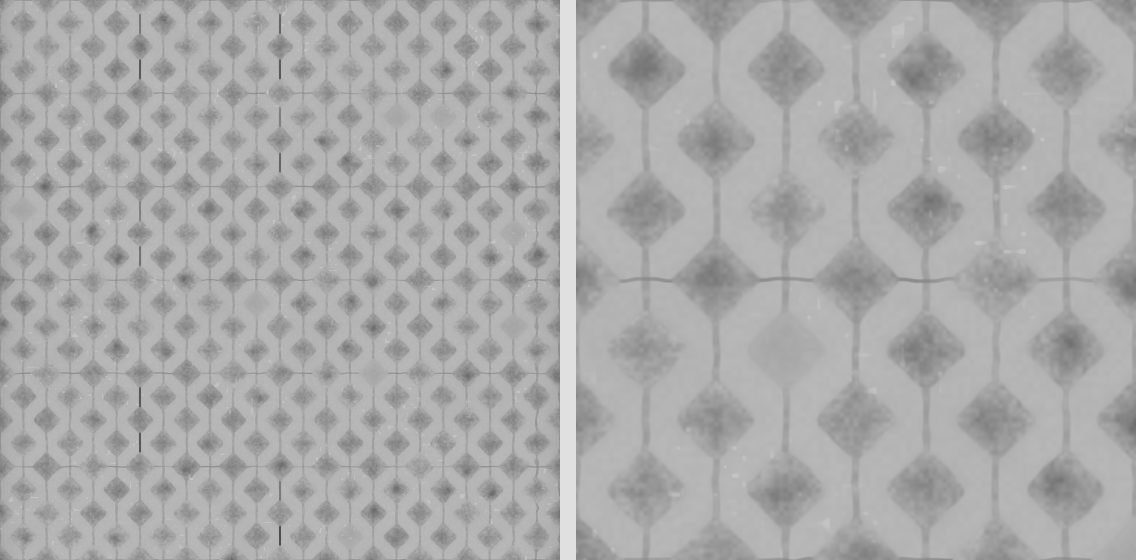
Left: the whole. Right: its middle third, enlarged.
Reproduce this pattern procedurally as a WebGL 2 fragment shader.

```glsl
#version 300 es
precision highp float;
// Grey concrete grass-paver slabs: wavy bands around staggered, gritty diamond holes.

uniform vec2 u_resolution;
out vec4 fragColor;

const float CELLS = 12.0;              // repeats across and down
const vec2 SLAB = vec2(3.0, 2.0);      // cells per slab
const float CONCRETE = 0.712;
const float GRIT_EDGE = 0.64;
const float GRIT_CORE = 0.565;
const float JOINT = 0.625;
const float SEAM = 0.52;
const float CRACK = 0.2;

float hash(vec2 p) {
    vec3 q = fract(vec3(p.xyx) * 0.1031);
    q += dot(q, q.yzx + 33.33);
    return fract((q.x + q.y) * q.z);
}

float noise(vec2 p) {
    vec2 i = floor(p), f = fract(p);
    f = f * f * (3.0 - 2.0 * f);
    return mix(mix(hash(i), hash(i + vec2(1, 0)), f.x),
               mix(hash(i + vec2(0, 1)), hash(i + 1.0), f.x), f.y);
}

float fbm(vec2 p) {
    float sum = 0.0, amp = 0.5;
    for (int i = 0; i < 4; i++) {
        sum += amp * noise(p);
        p = p * 2.03 + 17.3;
        amp *= 0.5;
    }
    return sum / 0.9375;
}

// Signed distance to a square standing on its corner, with rounded corners.
float diamond(vec2 p, float halfSide, float radius) {
    vec2 q = abs(vec2(p.x + p.y, p.y - p.x) * 0.7071) - halfSide + radius;
    return length(max(q, 0.0)) + min(max(q.x, q.y), 0.0) - radius;
}

// Nearest centre of the staggered lattice.
vec2 nearestCentre(vec2 p) {
    vec2 a = round(p), b = floor(p) + 0.5;
    vec2 da = abs(p - a), db = abs(p - b);
    return da.x + da.y < db.x + db.y ? a : b;
}

// Coverage of a line, given the distance to its middle.
float stroke(float dist, float halfWidth, float soft) {
    return 1.0 - smoothstep(halfWidth - soft, halfWidth + soft, dist);
}

// Tone of the gravel in one hole: darker core, a stain, and grains.
float gritTone(vec2 p, vec2 centre, float depth) {
    vec2 id = centre * 2.0 + 41.0;
    vec2 stainAt = centre + 0.2 * (vec2(hash(id + 3.1), hash(id + 7.7)) - 0.5);
    vec2 off = (p - stainAt) / 0.1;
    float stain = exp(-dot(off, off)) * pow(hash(id + 11.3), 4.0);
    float tone = mix(GRIT_EDGE, GRIT_CORE, smoothstep(0.0, 0.18, depth));
    tone += 0.06 * (hash(id) - 0.5) + 0.10 * (fbm(p * 5.0) - 0.5);
    tone += 0.06 * (noise(p * 30.0) - 0.5) + 0.05 * (noise(p * 17.0 + 9.0) - 0.5);
    tone -= 0.14 * stain;
    float filled = 0.75 * step(0.97, hash(id + 19.0));
    return mix(tone, CONCRETE - 0.025, filled);
}

// Open vertical cracks along some of the slab sides.
float crackMask(vec2 p, float soft) {
    float row = floor((CELLS - p.y) / SLAB.y);
    float side = round(p.x / SLAB.x);
    float open = side == 1.0 ? step(mod(row, 2.0), 0.5)
               : side == 2.0 ? step(mod(row + 1.0, 6.0), 2.5) : 0.0;
    float strength = 0.25 + 0.7 * hash(vec2(side * 5.0, floor(p.y) + 2.0));
    return open * strength * stroke(abs(p.x - side * SLAB.x), 0.016, soft);
}

void main() {
    vec2 p = gl_FragCoord.xy / u_resolution * CELLS;
    float pixel = CELLS / min(u_resolution.x, u_resolution.y);
    float wear = smoothstep(10.8, 11.4, p.x);          // weathered right strip
    vec2 wobble = vec2(noise(p * 9.0), noise(p * 9.0 + 31.0)) - 0.5;
    vec2 q = p + wobble * mix(0.02, 0.06, wear);

    // Holes: those on a slab boundary are larger and sharper.
    vec2 centre = nearestCentre(p);
    float onSeam = step(abs(centre.y - SLAB.y * round(centre.y / SLAB.y)), 0.1);
    float dist = diamond(q - centre, mix(0.216, 0.228, onSeam), mix(0.075, 0.03, onSeam));
    float edge = max(pixel * 0.7, mix(0.018, 0.045, wear));
    float hole = 1.0 - smoothstep(-edge, edge, dist);

    // Concrete: soft mottling, slight darkening beside the holes, pale flecks.
    float tone = CONCRETE + 0.025 * (fbm(p * 0.9) - 0.5) + 0.018 * (noise(p * 24.0) - 0.5);
    tone -= 0.02 * exp(-max(dist, 0.0) / 0.035);

    // Vertical joints on every column, then horizontal slab seams.
    float columnDist = abs(q.x - 0.5 * round(q.x * 2.0));
    float joint = stroke(columnDist, 0.025, max(pixel * 0.7, 0.014));
    float jointTone = JOINT + 0.07 * (noise(p * 20.0) - 0.5) - 0.03 * wear;
    tone = mix(tone, jointTone, joint * 0.85);
    float seamDist = abs(p.y + 0.2 * wobble.y * 0.1 - SLAB.y * round(p.y / SLAB.y));
    float seam = stroke(seamDist, 0.013, max(pixel * 0.7, 0.008));
    tone = mix(tone, SEAM, seam * (0.25 + 0.65 * noise(p * vec2(2.5, 0.5))));
    tone = mix(tone, CRACK, crackMask(p, max(pixel * 0.6, 0.008)));

    // Gravel over the joints, then flecks and darker side borders.
    tone = mix(tone, gritTone(p, centre, -dist), hole);
    float fleck = smoothstep(0.82, 0.95, noise(p * 15.0 + 5.0)) * smoothstep(0.5, 0.75, noise(p * 1.7));
    tone += 0.06 * fleck;
    tone -= 0.05 * (exp(-p.x / 0.25) + exp(-(CELLS - p.x) / 0.25));
    fragColor = vec4(vec3(tone), 1.0);
}
```
